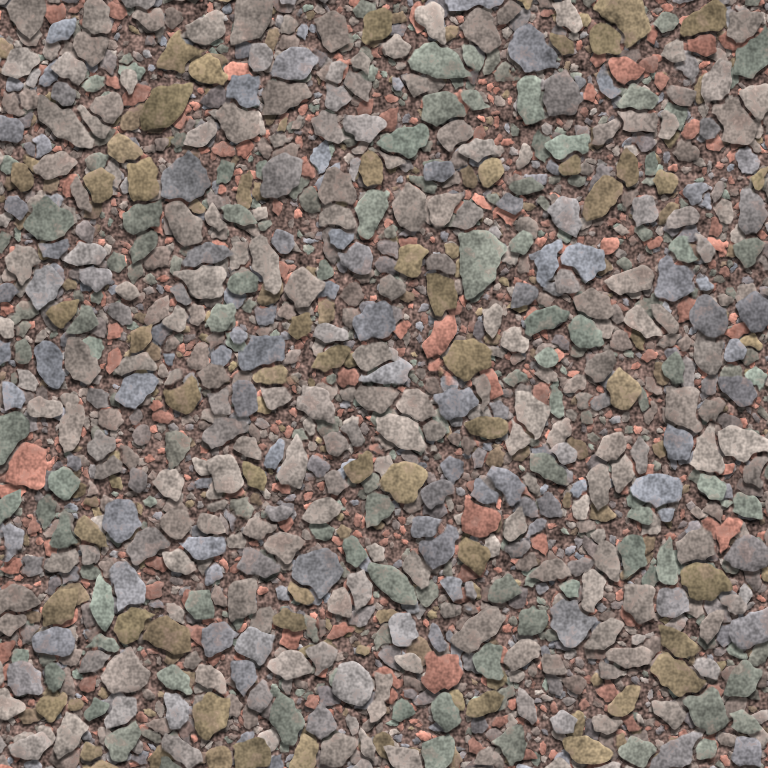
This texture is drawn by a three.js fragment shader. Its source:

```glsl
// Weathered asphalt: angular grey stones and pink grit bedded in dark brown binder.
varying vec2 vUv;

const float TAU = 6.28318;
const float EDGE = 0.0011;
const vec2 TO_LIGHT = vec2(0.15, 1.0);
const vec3 BINDER = vec3(0.44, 0.365, 0.34);
const vec3 WARM_GREY = vec3(0.62, 0.58, 0.55);
const vec3 BLUE_GREY = vec3(0.54, 0.55, 0.58);
const vec3 GREEN_GREY = vec3(0.53, 0.56, 0.52);
const vec3 OCHRE = vec3(0.58, 0.51, 0.39);
const vec3 PINK = vec3(0.74, 0.52, 0.46);

struct Stone {
  float dist;
  vec2 local;
  float seed;
};

float hash(vec2 p) {
  vec3 q = fract(p.xyx * 0.1031);
  q += dot(q, q.yzx + 33.33);
  return fract((q.x + q.y) * q.z);
}

// Random trait of one stone, chosen by index.
float trait(float seed, float index) {
  return hash(vec2(seed * 913.0, index * 7.3 + 2.0));
}

vec2 direction(float angle) {
  return vec2(cos(angle), sin(angle));
}

float cornerSlope(vec2 cell, vec2 offset) {
  return dot(direction(TAU * hash(cell)), offset);
}

float gradientNoise(vec2 p) {
  vec2 i = floor(p), f = fract(p), e = vec2(0.0, 1.0);
  vec2 u = f * f * f * (f * (f * 6.0 - 15.0) + 10.0);
  float low = mix(cornerSlope(i, f), cornerSlope(i + e.yx, f - e.yx), u.x);
  float high = mix(cornerSlope(i + e, f - e), cornerSlope(i + 1.0, f - 1.0), u.x);
  return mix(low, high, u.y);
}

float grainNoise(vec2 p) {
  return gradientNoise(p * 75.0) * 0.6 + gradientNoise(p * 150.0 + 19.0) * 0.8
       + gradientNoise(p * 270.0 + 47.0) * 0.8;
}

// Stretched polygon with uneven sides and softened corners.
float stoneDistance(vec2 p, float seed, float radius) {
  vec2 axis = direction(TAU * trait(seed, 1.0));
  float stretch = mix(1.0, 1.4, trait(seed, 2.0));
  p = vec2(dot(p, axis) / stretch, dot(p, vec2(-axis.y, axis.x)) * stretch) / radius;
  float sum = 0.0;
  for (int k = 0; k < 6; k++) {
    float side = float(k);
    float angle = (side + 0.7 * trait(seed, side + 10.0)) * TAU / 6.0;
    float reach = 0.72 + 0.42 * trait(seed, side + 20.0);
    sum += exp(14.0 * min(dot(p, direction(angle)) - reach, 5.0));
  }
  return radius * log(sum) / 14.0;
}

// Nearest stone of a jittered grid, parted from its neighbour by a gap.
Stone nearestStone(vec2 p, float cells, float coverage) {
  vec2 g = p * cells + cells * 3.7;
  vec2 base = floor(g);
  g += 0.09 * vec2(gradientNoise(g * 3.5), gradientNoise(g * 3.5 + 31.0));
  Stone best = Stone(9.0, vec2(0.0), 0.0);
  float second = 9.0;
  for (int y = -1; y <= 1; y++) {
    for (int x = -1; x <= 1; x++) {
      vec2 cell = base + vec2(float(x), float(y));
      float seed = hash(cell + 5.0);
      if (trait(seed, 3.0) > coverage) continue;
      vec2 jitter = vec2(trait(seed, 4.0), trait(seed, 5.0)) - 0.5;
      vec2 local = g - cell - 0.5 - 0.8 * jitter;
      float d = stoneDistance(local, seed, mix(0.3, 0.64, trait(seed, 6.0)));
      if (d < best.dist) {
        second = best.dist;
        best = Stone(d, local, seed);
      } else {
        second = min(second, d);
      }
    }
  }
  best.dist = max(best.dist, 0.5 * (best.dist - second) + 0.04) / cells;
  return best;
}

vec3 stoneColor(float seed, float pinkShare) {
  vec3 color = mix(WARM_GREY, BLUE_GREY, smoothstep(0.35, 0.95, trait(seed, 30.0)));
  color = mix(color, GREEN_GREY, step(0.78, trait(seed, 31.0)));
  color = mix(color, OCHRE, 0.85 * step(0.87, trait(seed, 32.0)));
  color = mix(color, PINK, step(1.0 - pinkShare, trait(seed, 33.0)));
  return color * mix(0.86, 1.2, trait(seed, 34.0));
}

// Lays one size of stone with its cast shadow over the ground.
vec3 layStones(vec3 ground, vec2 p, float grain, float cells, float coverage, float pinkShare, float dirt) {
  float height = 0.13 / cells;
  Stone stone = nearestStone(p, cells, coverage);
  Stone caster = nearestStone(p + TO_LIGHT * height, cells, coverage);
  ground *= mix(0.42, 1.0, smoothstep(-0.003, 0.002, caster.dist));

  float blotch = gradientNoise(p * 42.0 + stone.seed * 50.0);
  float tilt = dot(stone.local, direction(TAU * trait(stone.seed, 40.0)));
  float slope = clamp((caster.dist - stone.dist) / height, -1.0, 1.0);
  float rim = slope * smoothstep(-0.007, 0.0, stone.dist);
  float light = 1.0 + 0.22 * tilt + 0.25 * blotch + 0.2 * rim + 0.3 * grain;
  vec3 color = stoneColor(stone.seed, pinkShare);
  float stain = dirt * trait(stone.seed, 41.0) + 0.35 * smoothstep(0.15, 0.5, blotch + 0.4 * grain);
  color = mix(color, BINDER, stain) * light;
  return mix(color, ground, smoothstep(-EDGE, EDGE, stone.dist));
}

void main() {
  float grain = grainNoise(vUv);
  float patches = gradientNoise(vUv * 28.0);
  vec3 color = BINDER * (1.0 + 0.75 * grain + 0.3 * patches);
  color = layStones(color, vUv, grain, 82.0, 0.62, 0.3, 0.6);
  color = layStones(color, vUv, grain, 36.0, 0.72, 0.16, 0.55);
  color = layStones(color, vUv, grain, 20.0, 0.9, 0.03, 0.25);
  gl_FragColor = vec4(clamp(color, 0.0, 1.0), 1.0);
}
```
